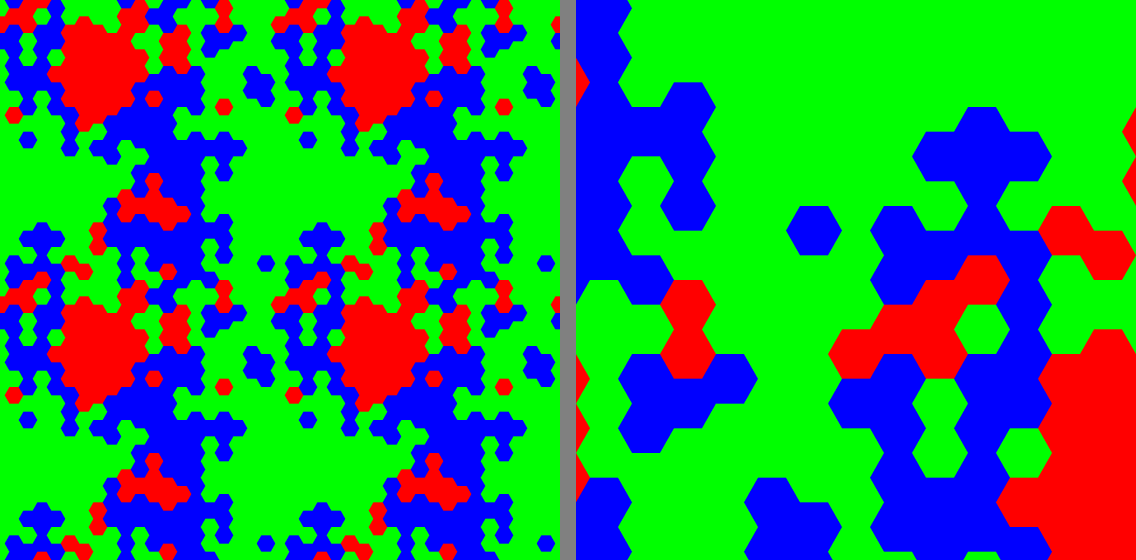
Left, the full canvas; right, a detail of the centre.
Write a Shadertoy shader that draws this pattern.

```glsl
#define REPEATS 2.0                // tiles across and down
#define TILE vec2(20.0, 17.0)      // hexagon columns and rows in one tile
#define PATCHES vec2(11.0, 10.0)   // cellular patches in one tile
#define RED_SHARE 0.155
#define BLUE_SHARE 0.36
#define GRAIN 0.14                 // share of cells that ignore their patch
#define MASS_CENTER vec2(0.35, 0.73)
#define MASS_RADIUS 0.155
#define SAMPLES 3                  // antialiasing samples per axis

const float TAU = 6.2831853;

vec3 hash3(vec2 id, float seed) {
    uvec3 v = uvec3(uint(id.x), uint(id.y), uint(seed));
    v = v * 1664525u + 1013904223u;
    v.x += v.y * v.z; v.y += v.z * v.x; v.z += v.x * v.y;
    v ^= v >> 16u;
    v.x += v.y * v.z; v.y += v.z * v.x; v.z += v.x * v.y;
    return vec3(v >> 8u) / 16777216.0;
}

// Center of the flat-topped hexagon around p; even columns sit half a row up
vec2 hexCenter(vec2 p) {
    vec2 odd = vec2(2.0 * floor(p.x * 0.5) + 1.0, floor(p.y + 0.5));
    vec2 even = vec2(2.0 * floor(p.x * 0.5 + 0.5), floor(p.y) + 0.5);
    vec2 aspect = vec2(0.8660254, 1.0);
    vec2 a = (p - odd) * aspect, b = (p - even) * aspect;
    return dot(a, a) < dot(b, b) ? odd : even;
}

// Wrapped cellular noise: random value of the nearest feature point
float patchValue(vec2 uv) {
    vec2 q = uv * PATCHES, base = floor(q);
    float nearest = 1e3, value = 0.0;
    for (int j = -1; j <= 1; j++)
    for (int i = -1; i <= 1; i++) {
        vec2 g = base + vec2(i, j);
        vec3 h = hash3(mod(g, PATCHES), 7.0);
        vec2 d = g + h.xy - q;
        float dist = dot(d, d);
        if (dist < nearest) { nearest = dist; value = h.z; }
    }
    return value;
}

vec3 cellColor(vec2 cell) {
    cell = mod(cell, TILE);
    vec2 uv = cell / TILE;

    // Layered sines steer where blue and green gather
    float drift = 0.5 * cos(TAU * (uv.x - 0.57)) * (1.0 + cos(TAU * (uv.y - 0.32)))
                + 0.4 * cos(TAU * (2.0 * uv.x - 0.2));
    float blue = clamp(BLUE_SHARE + 0.42 * drift, 0.0, 0.85);

    // One large red mass, with sparse red clusters elsewhere
    vec2 offset = fract(uv - MASS_CENTER + 0.5) - 0.5;
    float mass = 1.0 - smoothstep(MASS_RADIUS - 0.03, MASS_RADIUS + 0.03, length(offset));
    float red = mix(RED_SHARE * (1.0 + 0.5 * drift), 0.98, mass);

    // Patches with single-cell grain
    vec3 grain = hash3(cell * vec2(1.0, 2.0), 3.0);
    float pick = grain.x < GRAIN ? grain.y : patchValue(uv);
    if (pick < red) return vec3(1.0, 0.0, 0.0);
    return pick > 1.0 - blue ? vec3(0.0, 0.0, 1.0) : vec3(0.0, 1.0, 0.0);
}

void mainImage(out vec4 fragColor, in vec2 fragCoord) {
    vec3 sum = vec3(0.0);
    for (int j = 0; j < SAMPLES; j++)
    for (int i = 0; i < SAMPLES; i++) {
        vec2 jitter = (vec2(i, j) + 0.5) / float(SAMPLES) - 0.5;
        vec2 p = (fragCoord + jitter) / iResolution.xy * REPEATS * TILE;
        sum += cellColor(hexCenter(p));
    }
    fragColor = vec4(sum / float(SAMPLES * SAMPLES), 1.0);
}
```
